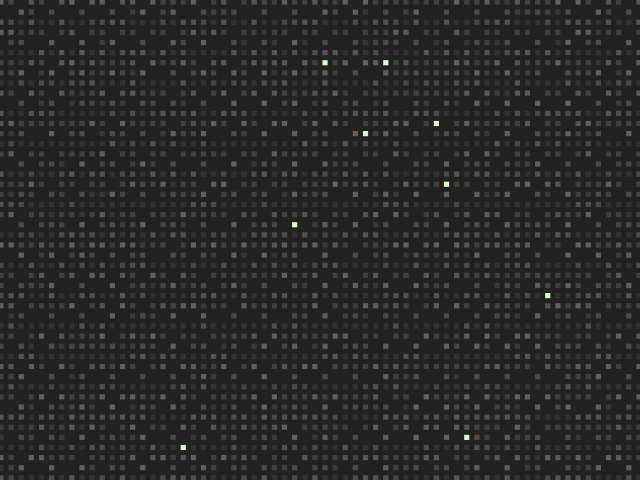
This pattern is drawn by a Shadertoy shader. Its source:

```glsl
// A dark panel of small square lamps on a regular grid. A three-cell weave sets
// which lamps glow, a hashed tile of 19 x 17 cells adds brightness on top, and
// a few lamps picked by a hashed loop burn pale green.

#define ROWS        47.407            // grid pitches per canvas height
#define OFFSET      vec2(0.10, 0.21)  // centre of the first lamp, in pitches
#define LAMP_SIZE   0.51              // lamp width, in pitches
#define TILE        vec2(19.0, 17.0)  // repeat of the hashed layer, in cells
#define EXTRA_SHARE 0.40              // share of tile cells that add light
#define SPARKS      9                 // number of green lamps
#define PANEL       vec3(0.137, 0.133, 0.118)
#define LAMP        vec3(1.0)
#define SPARK       vec3(0.82, 1.0, 0.82)

// Integer hash of a cell, giving two values in 0..1
vec2 hash2(vec2 cell, uint seed) {
    uvec2 q = uvec2(ivec2(cell));
    uint h = q.x * 1597334677u ^ q.y * 3812015801u ^ seed * 2654435769u;
    h = (h ^ (h >> 16)) * 2246822519u;
    h = (h ^ (h >> 13)) * 3266489917u;
    h ^= h >> 16;
    return vec2(h & 65535u, h >> 16) / 65536.0;
}

// Weave repeating every 3 x 3 cells: full dim row, single row, double row
float weaveLight(vec2 cell) {
    vec2 m = mod(cell, 3.0);
    bool lastColumn = m.x > 1.5;
    if (m.y < 0.5) return 0.075;
    if (m.y < 1.5) return lastColumn ? 0.18 : 0.0;
    return lastColumn ? 0.0 : 0.13;
}

// Random light that repeats with the large tile
float tileLight(vec2 cell) {
    vec2 h = hash2(mod(cell, TILE), 7u);
    return step(h.x, EXTRA_SHARE) * mix(0.08, 0.16, h.y);
}

// 1 where the cell is one of the scattered green lamps
float sparkMask(vec2 cell, vec2 gridSize) {
    float found = 0.0;
    for (int i = 0; i < SPARKS; i++) {
        vec2 home = floor(hash2(vec2(i, 3), 29u) * gridSize);
        found = max(found, float(all(equal(home, cell))));
    }
    return found;
}

// Smooth-edged square centred on the cell
float squareMask(vec2 local, float pixel) {
    vec2 d = abs(local) - 0.5 * LAMP_SIZE;
    vec2 cover = clamp(0.5 - d / pixel, 0.0, 1.0);
    return cover.x * cover.y;
}

void mainImage(out vec4 fragColor, in vec2 fragCoord) {
    float pixel = ROWS / iResolution.y;
    vec2 p = fragCoord * pixel - OFFSET + 0.5;
    vec2 cell = floor(p);

    // Light of this lamp
    float light = min(weaveLight(cell) + tileLight(cell), 0.28);
    vec3 lamp = mix(PANEL, LAMP, light);
    lamp = mix(lamp, SPARK, sparkMask(cell, iResolution.xy * pixel));

    // Lamp over panel
    vec3 color = mix(PANEL, lamp, squareMask(p - cell - 0.5, pixel));
    fragColor = vec4(color, 1.0);
}
```
